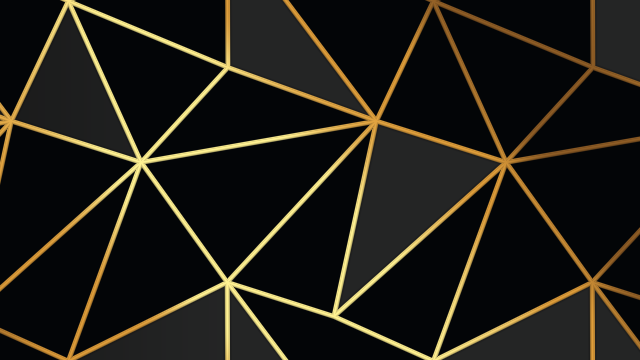
Write a Shadertoy shader that draws this background.

```glsl
// Black and charcoal triangles of an irregular mesh, framed by thin bevelled gold bars.
#define CELL vec2(0.507, 0.3333)
#define MESH_SHIFT vec2(0.045, 0.107)
#define SLIDE 0.16
#define SWAY 0.093
#define BAR_HALF_WIDTH 0.0066
#define SHEEN_CENTER vec2(0.74, 0.34)
#define BLACK vec3(0.012, 0.019, 0.029)
#define CHARCOAL vec3(0.142, 0.145, 0.146)
#define BRONZE vec3(0.54, 0.35, 0.14)
#define GOLD vec3(0.85, 0.60, 0.22)
#define PALE_GOLD vec3(0.99, 0.93, 0.56)
#define THIRD_TURN 2.0944

// Mesh corner: a grid point (rows count downward) displaced by waves three rows long
vec2 meshVertex(vec2 id) {
    float odd = mod(id.x, 2.0);
    float side = 2.0 * odd - 1.0;
    float slide = SLIDE * cos(THIRD_TURN * id.y + 1.48 * odd - 0.44);
    float sway = (1.0 - 0.5 * side) * SWAY * cos(THIRD_TURN * (id.y + 1.0 - odd));
    vec2 v = id * CELL + MESH_SHIFT + vec2(slide, sway + 0.034 * side);
    return vec2(v.x, 1.0 - v.y);
}

float cross2(vec2 a, vec2 b) {
    return a.x * b.y - a.y * b.x;
}

// Distance to a segment (x) and signed offset across it, positive upward (y)
vec2 segmentDistance(vec2 p, vec2 a, vec2 b) {
    vec2 ab = b - a, ap = p - a;
    float along = clamp(dot(ap, ab) / dot(ab, ab), 0.0, 1.0);
    vec2 normal = normalize(vec2(-ab.y, ab.x));
    normal *= normal.y < 0.0 ? -1.0 : 1.0;
    return vec2(length(ap - along * ab), dot(ap, normal));
}

vec2 nearest(vec2 a, vec2 b) {
    return a.x < b.x ? a : b;
}

// Signed distance to the nearest side line, positive inside the triangle
float triangleInside(vec2 p, vec2 a, vec2 b, vec2 c) {
    float winding = sign(cross2(b - a, c - a));
    float ab = cross2(normalize(b - a), p - a);
    float bc = cross2(normalize(c - b), p - b);
    float ca = cross2(normalize(a - c), p - c);
    return min(winding * ab, min(winding * bc, winding * ca));
}

// Metal colour drifting from bronze through gold to a slanted pale sheen
vec3 metalColor(vec2 p) {
    vec2 q = p - SHEEN_CENTER;
    float sheen = exp(-2.6 * (dot(q, q) + 1.5 * q.x * q.y));
    sheen += 0.08 * sin(9.0 * p.x + 5.0 * p.y);
    vec3 color = mix(BRONZE, GOLD, smoothstep(0.0, 0.27, sheen));
    return mix(color, PALE_GOLD, smoothstep(0.36, 0.74, sheen));
}

void mainImage(out vec4 fragColor, in vec2 fragCoord) {
    vec2 p = fragCoord / iResolution.y;
    float pixel = 0.75 / iResolution.y;
    vec2 home = floor((vec2(p.x, 1.0 - p.y) - MESH_SHIFT) / CELL);

    vec2 bar = vec2(10.0, 0.0);
    float fill = 0.0;
    for (int j = -1; j <= 2; j++)
    for (int i = -1; i <= 1; i++) {
        vec2 id = home + vec2(i, j);
        vec2 a = meshVertex(id);
        vec2 b = meshVertex(id + vec2(1, 0));
        vec2 c = meshVertex(id + vec2(0, 1));
        vec2 d = meshVertex(id + vec2(1, 1));
        bool odd = mod(id.x, 2.0) > 0.5;
        float row = mod(id.y, 3.0);
        bool firstRow = row < 0.5, lastRow = row > 1.5;

        // Some row edges are flipped: they join the corners above and below instead
        bool flipped = odd ? firstRow : lastRow;
        vec2 above = meshVertex(id + vec2(firstRow ? 0 : 1, -1));
        vec2 below = firstRow ? d : c;
        bar = nearest(bar, flipped ? segmentDistance(p, above, below) : segmentDistance(p, a, b));
        bar = nearest(bar, segmentDistance(p, a, c));

        // Cell diagonals change their lean with the row
        vec2 start = firstRow ? a : b;
        vec2 end = firstRow ? d : c;
        if (!(odd && lastRow)) bar = nearest(bar, segmentDistance(p, start, end));

        // Charcoal triangles, scattered over the cells
        vec2 apex = odd ? above : firstRow ? c : lastRow ? d : a;
        float pick = fract(0.35 * id.x + 0.5 * id.y - 0.15 * id.x * id.y + 0.15);
        if (odd ? firstRow : pick < 0.3)
            fill = max(fill, smoothstep(-pixel, pixel, triangleInside(p, start, end, apex)));
    }

    // Panels, with a narrow shadow beside the bars
    float shade = mix(0.75, 1.0, smoothstep(0.0, 0.7, p.x));
    shade *= mix(0.75, 1.0, smoothstep(0.0, 0.008, bar.x - BAR_HALF_WIDTH));
    vec3 color = mix(BLACK, CHARCOAL * shade, fill);

    // Bevel: dark lower rim, lit face, faint groove near the top
    float across = bar.y / BAR_HALF_WIDTH;
    float bevel = mix(0.78, 1.03, smoothstep(-0.9, 0.0, across));
    bevel -= 0.12 * exp(-20.0 * (across - 0.5) * (across - 0.5));
    float coverage = 1.0 - smoothstep(-pixel, pixel, bar.x - BAR_HALF_WIDTH);
    color = mix(color, metalColor(p) * bevel, coverage);

    fragColor = vec4(clamp(color, 0.0, 1.0), 1.0);
}
```
